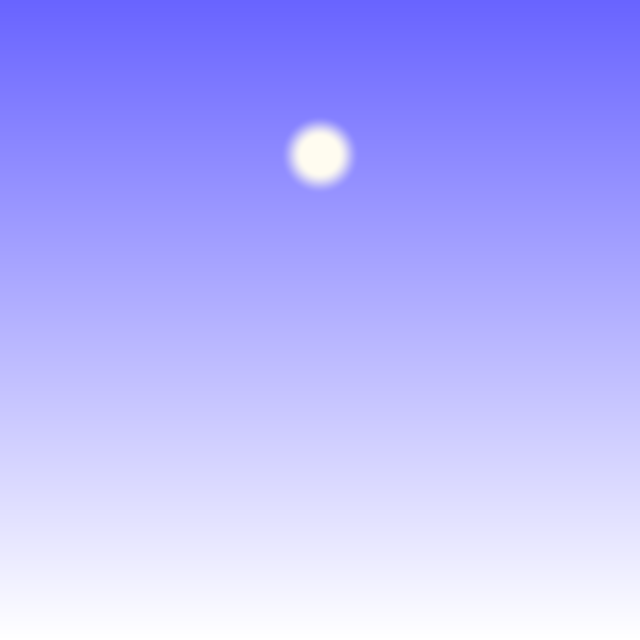
A WebGL 1 fragment shader for this background:

```glsl
precision highp float;

uniform vec2 u_resolution;

const vec3 ZENITH_COLOR = vec3(0.41, 0.39, 1.0);
const vec3 HORIZON_COLOR = vec3(1.0, 1.0, 1.0);
const vec3 SUN_COLOR = vec3(1.0, 0.99, 0.94);
const vec2 SUN_CENTER = vec2(0.5, 0.758);
const float SUN_CORE_RADIUS = 0.028;
const float SUN_GLOW_RADIUS = 0.062;

// Vertical sky gradient from horizon to zenith
vec3 skyColor(float height) {
    return mix(HORIZON_COLOR, ZENITH_COLOR, height);
}

// Solid disc with a soft halo
float sunCoverage(vec2 offset) {
    return 1.0 - smoothstep(SUN_CORE_RADIUS, SUN_GLOW_RADIUS, length(offset));
}

void main() {
    vec2 uv = gl_FragCoord.xy / u_resolution;
    float aspect = u_resolution.x / u_resolution.y;
    vec2 sunOffset = (uv - SUN_CENTER) * vec2(aspect, 1.0);

    vec3 color = mix(skyColor(uv.y), SUN_COLOR, sunCoverage(sunOffset));
    gl_FragColor = vec4(color, 1.0);
}
```
